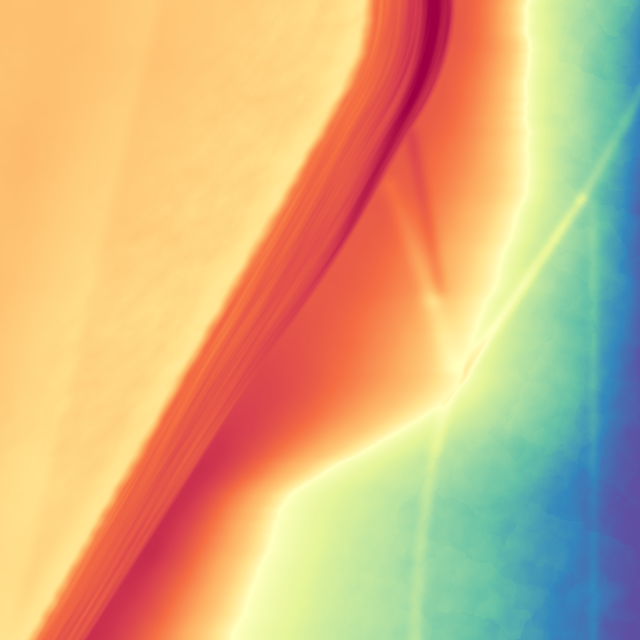
Give the GLSL for this texture map, as a three.js fragment shader.

```glsl
// False-colour elevation map: a plain, a diagonal river cut, a sloping bank and low fields.
varying vec2 vUv;

vec2 gradientAt(vec2 cell) {
  float a = 6.2832 * fract(sin(dot(cell, vec2(127.1, 311.7))) * 43758.5);
  return vec2(cos(a), sin(a));
}

float gradientNoise(vec2 p) {
  vec2 i = floor(p), f = fract(p);
  vec2 w = f * f * f * (f * (f * 6.0 - 15.0) + 10.0);
  float a = dot(gradientAt(i), f);
  float b = dot(gradientAt(i + vec2(1, 0)), f - vec2(1, 0));
  float c = dot(gradientAt(i + vec2(0, 1)), f - vec2(0, 1));
  float d = dot(gradientAt(i + vec2(1, 1)), f - vec2(1, 1));
  return mix(mix(a, b, w.x), mix(c, d, w.x), w.y);
}

float fbm(vec2 p) {
  float sum = 0.0, amp = 1.0;
  for (int i = 0; i < 4; i++) {
    sum += amp * gradientNoise(p);
    p = p * 2.03 + 7.1;
    amp *= 0.55;
  }
  return sum;
}

// Soft line between two points, 1 on the axis
float stroke(vec2 p, vec2 a, vec2 b, float width) {
  vec2 ap = p - a, ab = b - a;
  float d = length(ap - ab * clamp(dot(ap, ab) / dot(ab, ab), 0.0, 1.0));
  return exp(-d * d / (width * width));
}

// Spectral ramp: crimson, orange, pale yellow, green, blue, violet
vec3 spectral(float h) {
  float k = clamp(h, 0.0, 1.0) * 10.0;
  vec3 c = mix(vec3(0.62, 0.00, 0.26), vec3(0.84, 0.24, 0.31), clamp(k, 0.0, 1.0));
  c = mix(c, vec3(0.96, 0.43, 0.26), clamp(k - 1.0, 0.0, 1.0));
  c = mix(c, vec3(0.99, 0.68, 0.38), clamp(k - 2.0, 0.0, 1.0));
  c = mix(c, vec3(1.00, 0.88, 0.55), clamp(k - 3.0, 0.0, 1.0));
  c = mix(c, vec3(1.00, 1.00, 0.75), clamp(k - 4.0, 0.0, 1.0));
  c = mix(c, vec3(0.90, 0.96, 0.60), clamp(k - 5.0, 0.0, 1.0));
  c = mix(c, vec3(0.67, 0.87, 0.64), clamp(k - 6.0, 0.0, 1.0));
  c = mix(c, vec3(0.40, 0.76, 0.65), clamp(k - 7.0, 0.0, 1.0));
  c = mix(c, vec3(0.20, 0.53, 0.74), clamp(k - 8.0, 0.0, 1.0));
  return mix(c, vec3(0.37, 0.31, 0.64), clamp(k - 9.0, 0.0, 1.0));
}

// Outlines given as x for each height y
float leftBank(float y) {
  float bend = max(y - 0.84, 0.0);
  return 0.05 + 0.57 * y - 1.7 * bend * bend;
}

float rightBank(float y) {
  float bend = max(y - 0.81, 0.0), bulge = (y - 0.6) / 0.13;
  return 0.13 + 0.64 * y + 0.013 * exp(-bulge * bulge) - 1.7 * bend * bend;
}

float shoreline(float y) {
  return 0.365 + 0.36 * min(y, 0.7) + 0.207 * smoothstep(0.2, 0.4, y);
}

float plainHeight(vec2 p, float toBank) {
  float h = 0.335 + 0.045 * smoothstep(-0.45, -0.06, toBank);
  float terrace = p.x - 0.01 - 0.235 * p.y;
  h += 0.02 * smoothstep(-0.16, -0.02, terrace) * (1.0 - smoothstep(-0.01, 0.02, terrace));
  h += 0.035 * exp(-pow((toBank + 0.015) / 0.025, 2.0));
  float rough = smoothstep(-0.32, -0.12, toBank) * smoothstep(0.1, 0.4, p.y);
  return h + 0.012 * fbm(p * 5.0) + 0.014 * rough * fbm(vec2(p.x + p.y, p.y - p.x) * vec2(14, 30));
}

float riverHeight(float s, float y) {
  float h = mix(0.21, 0.15, smoothstep(0.0, 0.65, s));
  h -= 0.06 * smoothstep(0.2, 0.6, s) * smoothstep(0.7, 1.0, y);
  float streaks = gradientNoise(vec2(s * 9.0 + y, y * 4.0)) + 0.6 * gradientNoise(vec2(s * 24.0 - y * 3.0, y * 9.0));
  h += 0.04 * streaks;
  float channel = (s - 0.95 + 0.17 * smoothstep(0.55, 1.0, y)) / 0.13;
  return h - 0.1 * exp(-channel * channel) * smoothstep(0.3, 0.75, y);
}

float bankHeight(vec2 p, float t) {
  float foot = mix(0.075, 0.165, smoothstep(0.2, 0.6, p.y));
  float h = mix(foot, 0.255, smoothstep(0.05, 0.75, t)) + 0.24 * pow(clamp(t, 0.0, 1.0), 4.0);
  h -= 0.045 * stroke(p, vec2(0.642, 0.79), vec2(0.688, 0.547), 0.012);
  h += 0.035 * stroke(p, vec2(0.61, 0.71), vec2(0.675, 0.53), 0.014);
  h += 0.045 * stroke(p, vec2(0.675, 0.53), vec2(0.705, 0.43), 0.018);
  return h + 0.008 * fbm(p * 9.0);
}

float fieldHeight(vec2 p, float u) {
  float h = 0.5 + 0.1 * (1.0 - exp(-u / 0.09)) + (0.41 - 0.14 * p.y * p.y) * pow(u, 1.4);
  // Blocky plots and fine ground texture
  vec2 plot = mat2(0.88, 0.47, -0.47, 0.88) * p * 24.0 + 0.8 * fbm(p * 11.0);
  float patches = gradientNoise(floor(plot) * 0.37 + 0.2) + 0.6 * fbm(p * 22.0);
  h += 0.032 * patches * smoothstep(0.05, 0.4, u);
  // Raised tracks
  float lane = (p.x - 0.65 - 0.35 * p.y * p.y) / 0.011;
  h -= 0.045 * exp(-lane * lane) * (1.0 - smoothstep(0.38, 0.44, p.y));
  h -= 0.085 * stroke(p, vec2(0.72, 0.41), vec2(0.91, 0.69), 0.009);
  h -= 0.055 * stroke(p, vec2(0.91, 0.69), vec2(1.01, 0.87), 0.010);
  return h - 0.03 * stroke(p, vec2(0.928, 0.0), vec2(0.927, 0.68), 0.009);
}

void main() {
  vec2 p = vUv;
  float left = leftBank(p.y), right = rightBank(p.y);
  float shore = shoreline(p.y) + 0.008 * fbm(vec2(p.y * 16.0, 3.7));
  float slope = (p.x - right) / (shore - right);
  float inland = max(p.x - shore, 0.0) / (1.0 - shore);

  float river = riverHeight((p.x - left) / (right - left), p.y);
  float edge = p.x - left + 0.004 * gradientNoise(p * 40.0);
  float h = mix(plainHeight(p, p.x - left), river, smoothstep(-0.012, 0.014, edge));
  h = mix(h, bankHeight(p, slope), smoothstep(-0.005, 0.007, p.x - right));
  h = mix(h, fieldHeight(p, inland), smoothstep(-0.006, 0.006, p.x - shore));
  gl_FragColor = vec4(spectral(h), 1.0);
}
```
